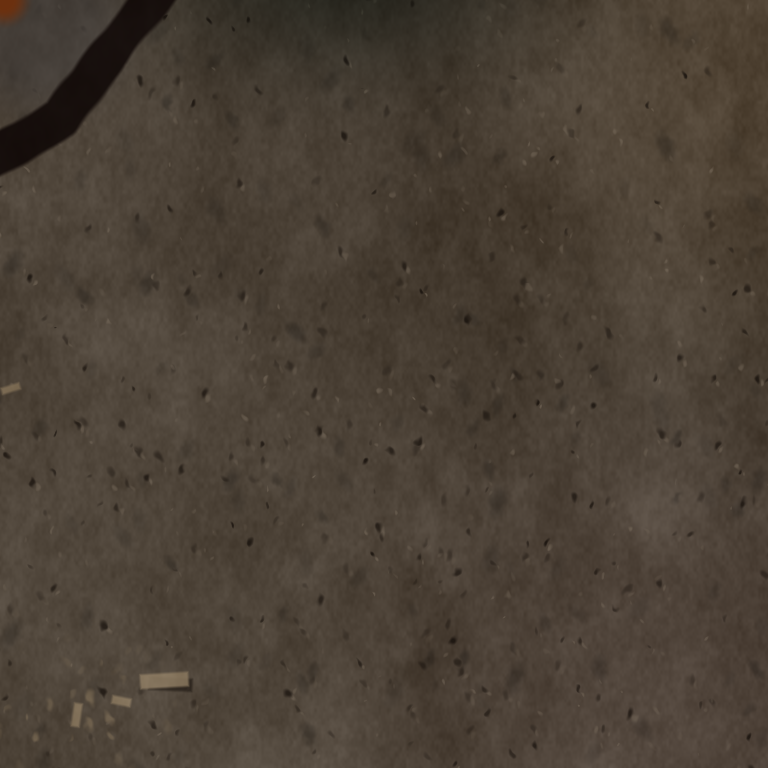
Give the GLSL for this texture, as a Shadertoy shader.

```glsl
// Worn brown concrete under dim light: cloudy stains, fine grain, small pits and pale specks,
// a soft shadow at the top, a dark cable across one corner and wood chips near the floor's edge.
// Clouds are layered value noise; pits, specks and chips are jittered cellular scatters.

const vec3 CONCRETE = vec3(0.305, 0.266, 0.222);
const vec3 WARM_TINT = vec3(0.016, 0.004, -0.012);
const vec3 PINK_TINT = vec3(0.014, 0.006, 0.012);
const vec3 PIT_COLOR = vec3(0.10, 0.075, 0.055);
const vec3 SPECK_COLOR = vec3(0.48, 0.43, 0.37);
const vec3 CHIP_COLOR = vec3(0.53, 0.46, 0.36);
const vec3 CABLE_COLOR = vec3(0.085, 0.055, 0.045);
const vec3 CORNER_GREY = vec3(0.27, 0.25, 0.235);
const vec3 CORNER_RUST = vec3(0.42, 0.19, 0.06);
const float CLOUD_CONTRAST = 0.13;
const float GRAIN_CONTRAST = 0.034;
const float CABLE_HALF_WIDTH = 0.025;

vec3 hash3(vec2 p) {
    vec3 q = fract(p.xyx * vec3(0.1031, 0.1030, 0.0973));
    q += dot(q, q.yxz + 33.33);
    return fract((q.xxy + q.yzz) * q.zyx);
}

float valueNoise(vec2 p) {
    vec2 cell = floor(p), f = fract(p);
    f = f * f * (3.0 - 2.0 * f);
    float low = mix(hash3(cell).x, hash3(cell + vec2(1, 0)).x, f.x);
    float high = mix(hash3(cell + vec2(0, 1)).x, hash3(cell + vec2(1, 1)).x, f.x);
    return mix(low, high, f.y);
}

// Layered noise centred on zero
float clouds(vec2 p) {
    float sum = 0.0, weight = 0.5;
    for (int i = 0; i < 4; i++) {
        sum += weight * (valueNoise(p) - 0.5);
        p = mat2(0.8, 0.6, -0.6, 0.8) * p * 2.1 + 7.3;
        weight *= 0.55;
    }
    return sum;
}

mat2 rotation(float a) {
    return mat2(cos(a), sin(a), -sin(a), cos(a));
}

// Soft upright blobs, one per occupied cell; radius is in cell units
float scatter(vec2 uv, float cells, float density, float radius, float seed) {
    vec2 p = uv * cells, base = floor(p);
    float mask = 0.0;
    for (int y = -1; y <= 1; y++)
    for (int x = -1; x <= 1; x++) {
        vec2 cell = base + vec2(x, y);
        vec3 place = hash3(cell + seed), look = hash3(cell + seed + 71.7);
        vec2 d = rotation((look.x - 0.5) * 1.6) * (p - cell - place.xy);
        float r = radius * mix(0.55, 1.2, look.y);
        float blob = 1.0 - smoothstep(0.2 * r, r, length(d * vec2(1.25, 0.7)));
        mask = max(mask, blob * step(place.z, density) * mix(0.3, 1.0, look.z * look.z));
    }
    return mask;
}

float segmentDistance(vec2 p, vec2 a, vec2 b) {
    vec2 along = b - a;
    return length(p - a - along * clamp(dot(p - a, along) / dot(along, along), 0.0, 1.0));
}

// Rounded sliver with soft edges
float chip(vec2 p, vec2 center, vec2 halfSize, float angle) {
    vec2 q = abs(rotation(-angle) * (p - center)) - halfSize;
    float d = length(max(q, 0.0)) + min(max(q.x, q.y), 0.0);
    return 1.0 - smoothstep(-0.002, 0.003, d);
}

void mainImage(out vec4 fragColor, in vec2 fragCoord) {
    vec2 uv = fragCoord / iResolution.xy;

    // Stained ground with broad changes of tint
    float stain = clouds(uv * vec2(7.0, 5.5)) + 0.5 * clouds(uv * vec2(34.0, 24.0) + 19.0);
    vec3 color = CONCRETE + CLOUD_CONTRAST * stain;
    color += WARM_TINT * smoothstep(0.5, 1.0, uv.x) * smoothstep(0.4, 0.9, uv.y);
    color += PINK_TINT * smoothstep(0.3, 0.9, uv.x) * smoothstep(0.6, 0.1, uv.y);
    color -= 0.025 * exp(-dot(uv - vec2(0.53, 0.64), uv - vec2(0.53, 0.64)) * 22.0);

    // Fine grain, stretched slightly upright
    color += GRAIN_CONTRAST * (valueNoise(uv * vec2(190.0, 120.0)) - 0.5);
    color += 0.5 * GRAIN_CONTRAST * (valueNoise(uv * vec2(360.0, 240.0) + 5.0) - 0.5);

    // Dull bruises, sharp pits and pale specks, thicker toward the bottom
    float wear = mix(1.0, 0.35, smoothstep(0.45, 0.9, uv.y));
    vec2 ragged = uv + 0.005 * vec2(valueNoise(uv * 130.0), valueNoise(uv * 130.0 + 40.0));
    color *= 1.0 - 0.22 * scatter(ragged, 22.0, 0.32, 0.38, 3.0);
    float pits = scatter(ragged, 38.0, 0.24 * wear, 0.25, 17.0);
    color = mix(color, PIT_COLOR, 0.88 * pits);
    float rims = scatter(ragged + vec2(-0.006, 0.006), 38.0, 0.13 * wear, 0.19, 17.0);
    float specks = scatter(ragged, 46.0, 0.12, 0.2, 53.0);
    color = mix(color, SPECK_COLOR, 0.55 * max(rims, specks) * (1.0 - pits));

    // Crumbs and wood chips at the lower left
    float litter = 1.0 - smoothstep(0.04, 0.15, length((uv - vec2(0.11, 0.05)) * vec2(0.9, 1.0)));
    color = mix(color, CHIP_COLOR, 0.75 * litter * scatter(ragged, 40.0, 0.5, 0.36, 91.0));
    color = mix(color, PIT_COLOR, 0.6 * chip(uv, vec2(0.222, 0.109), vec2(0.028, 0.008), -0.05));
    float chips = chip(uv, vec2(0.214, 0.114), vec2(0.031, 0.009), 0.06);
    chips = max(chips, chip(uv, vec2(0.100, 0.069), vec2(0.005, 0.015), -0.15));
    chips = max(chips, chip(uv, vec2(0.158, 0.087), vec2(0.012, 0.005), -0.2));
    chips = max(chips, chip(uv, vec2(0.014, 0.494), vec2(0.012, 0.004), 0.3));
    color = mix(color, CHIP_COLOR + 0.2 * stain, 0.85 * chips);

    // Soft shadow from above
    vec2 fromShadow = (uv - vec2(0.45, 1.04)) / vec2(0.24, 0.13);
    color *= 1.0 - vec3(0.55, 0.50, 0.53) * exp(-dot(fromShadow, fromShadow));

    // Corner behind the cable, then the cable itself
    float corner = smoothstep(0.16, 0.06, length(uv - vec2(0.05, 0.97)));
    color = mix(color, CORNER_GREY + 0.1 * stain, 0.7 * corner);
    color = mix(color, CORNER_RUST, smoothstep(0.04, 0.012, length(uv - vec2(0.005, 1.0))));
    float cable = min(segmentDistance(uv, vec2(-0.05, 0.77), vec2(0.08, 0.846)),
                      segmentDistance(uv, vec2(0.08, 0.846), vec2(0.225, 1.04)));
    cable += 0.006 * (valueNoise(uv * 28.0) - 0.5);
    float cover = 1.0 - smoothstep(-0.003, 0.004, cable - CABLE_HALF_WIDTH);
    color = mix(color, CABLE_COLOR + 0.04 * stain, cover);

    fragColor = vec4(clamp(color, 0.0, 1.0), 1.0);
}
```
